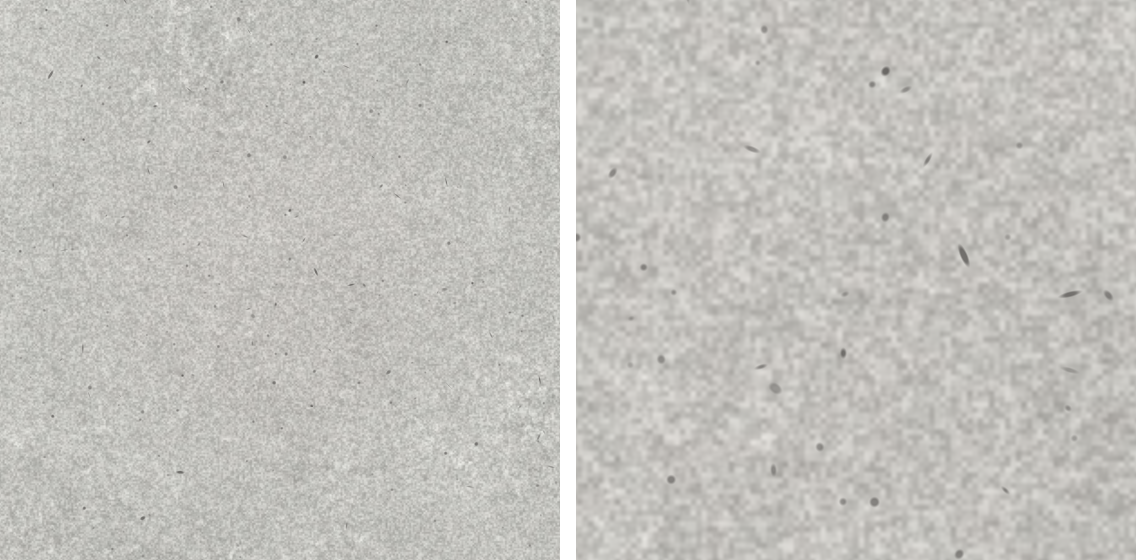
Left: the whole. Right: its middle third, enlarged.
Write a WebGL 2 fragment shader that draws this texture.

```glsl
#version 300 es
precision highp float;

// Pale grey cement: soft cloudy shading, fine sandy grain, chalky flakes
// in rough patches, and scattered dark pits. Value noise at several scales
// gives the surface; jittered cells hold the pits.

uniform vec2 u_resolution;
out vec4 fragColor;

float hash(vec2 cell, uint seed) {
    uvec2 q = uvec2(ivec2(cell) + 4096);
    uint h = q.x * 1597334677u ^ q.y * 3812015801u ^ seed * 2654435769u;
    h = (h ^ (h >> 16)) * 2246822519u;
    h = (h ^ (h >> 13)) * 3266489917u;
    return float((h ^ (h >> 16)) >> 8) / 16777216.0;
}

// Smooth value noise in -1..1
float noise(vec2 p, uint seed) {
    vec2 i = floor(p), f = fract(p);
    f = f * f * (3.0 - 2.0 * f);
    float low = mix(hash(i, seed), hash(i + vec2(1, 0), seed), f.x);
    float high = mix(hash(i + vec2(0, 1), seed), hash(i + vec2(1, 1), seed), f.x);
    return 2.0 * mix(low, high, f.y) - 1.0;
}

// Layered noise, turned at each octave to hide the lattice
float fbm(vec2 p, uint seed) {
    float sum = 0.0, amplitude = 0.55;
    for (int k = 0; k < 5; k++) {
        sum += amplitude * noise(p, seed + uint(k));
        p = mat2(0.8, 0.6, -0.6, 0.8) * p * 2.03 + 7.3;
        amplitude *= 0.58;
    }
    return sum;
}

// Coverage of small, randomly turned oval pits, at most one per cell
float pits(vec2 p, float cells, float share, float radius, uint seed) {
    vec2 cell = floor(p * cells);
    vec2 centre = 0.2 + 0.6 * vec2(hash(cell, seed), hash(cell, seed + 1u));
    vec2 d = (fract(p * cells) - centre) / cells;
    float angle = 3.1416 * hash(cell, seed + 2u);
    d = mat2(cos(angle), -sin(angle), sin(angle), cos(angle)) * d;
    float stretch = 1.0 + 2.2 * pow(hash(cell, seed + 3u), 5.0);
    d *= vec2(1.0 / stretch, sqrt(stretch));
    float size = radius * (0.55 + 0.6 * hash(cell, seed + 4u));
    float soft = 0.0007 + 0.6 / u_resolution.y;
    float shape = 1.0 - smoothstep(size - soft, size + soft, length(d));
    float strength = 0.45 + 0.55 * hash(cell, seed + 5u);
    return shape * strength * step(hash(cell, seed + 6u), share);
}

void main() {
    vec2 p = gl_FragCoord.xy / u_resolution.y;
    float calm = 1.0 - smoothstep(0.12, 0.46, length(p - vec2(0.5, 0.52)));

    // Broad shading and blotches
    float clouds = fbm(p * 3.2 + 2.0, 11u);
    float blotches = fbm(p * 17.0, 23u);
    float rough = smoothstep(-0.1, 0.6, fbm(p * 5.0 + 9.0, 37u) + 0.15 - 0.4 * calm);
    float tone = 0.757 + 0.026 * clouds + 0.02 * blotches * (1.0 - 0.5 * calm);

    // Sandy grain
    vec2 turned = mat2(0.89, 0.45, -0.45, 0.89) * p;
    tone += 0.068 * noise(p * 310.0, 41u);
    tone += 0.044 * noise(turned * 190.0, 43u);
    tone += (0.016 + 0.022 * rough) * noise(turned.yx * 95.0, 47u);

    // Chalky flakes and the darker hollows between them
    float flake = 0.6 * noise(turned * 75.0, 53u) + 0.55 * noise(p * 150.0, 59u) + 0.2 * blotches;
    tone += 0.075 * rough * smoothstep(0.3, 0.7, flake);
    tone -= 0.035 * rough * smoothstep(0.15, 0.65, -flake);

    // Warm grey, slightly rosy in the calm middle
    float rosy = 0.006 * calm + 0.004 * noise(p * 60.0, 61u);
    vec3 colour = tone + vec3(0.003 + rosy, 0.003 - 0.3 * rosy, -0.016);

    // Dark pits, thicker where the surface is calm
    float large = pits(p, 17.0, 0.13 + 0.2 * calm, 0.0029, 71u);
    float small = pits(turned, 43.0, 0.07 + 0.09 * calm, 0.0018, 83u);
    colour = mix(colour, vec3(0.33, 0.32, 0.31), max(0.85 * large, 0.6 * small));

    fragColor = vec4(clamp(colour, 0.0, 1.0), 1.0);
}
```
